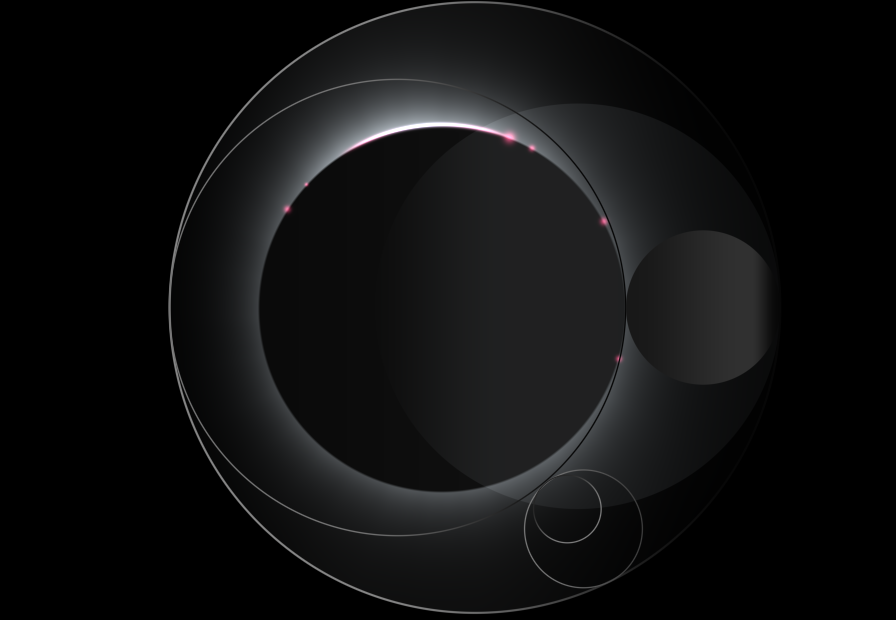
This background is drawn by a Shadertoy shader. Its source:

```glsl
const vec2 MOON = vec2(0.715, 0.502);
const float MOON_RADIUS = 0.2955;
const vec3 SILVER = vec3(0.94, 0.99, 1.03);
const vec3 PINK = vec3(0.85, 0.22, 0.42);
const vec3 LILAC = vec3(0.92, 0.84, 1.0);

// Signed distance to a circle outline, negative inside
float circle(vec2 p, vec2 center, float radius) {
    return length(p - center) - radius;
}

float fillMask(float dist, float pixel) {
    return 1.0 - smoothstep(-0.75 * pixel, 0.75 * pixel, dist);
}

float strokeMask(float dist, float width, float pixel) {
    return fillMask(abs(dist) - 0.5 * width, pixel);
}

float bell(float x, float width) {
    return exp(-x * x / (width * width));
}

// Layered sines that give the corona faint radial streaks
float streaks(float angle, float dist) {
    float sum = 0.0, amplitude = 0.5, frequency = 7.0;
    for (int i = 0; i < 4; i++) {
        sum += amplitude * sin(angle * frequency + dist * 9.0 + float(i) * 1.7);
        amplitude *= 0.55;
        frequency = floor(frequency * 2.1);
    }
    return sum;
}

// Glow outside the limb, strongest at the top
vec3 corona(float angle, float dist) {
    float d = max(dist, 0.0);
    float crown = pow(max(cos(angle - 1.78), 0.0), 4.0);
    float foot = pow(max(cos(angle + 1.3), 0.0), 2.0);
    float inner = (0.19 + 0.42 * crown + 0.05 * foot) * exp(-d / 0.042);
    float outer = (0.045 + 0.07 * crown + 0.02 * foot) * exp(-d / 0.12);
    return SILVER * (inner + outer) * (1.0 + 0.06 * streaks(angle, d));
}

// Thin bright arc and scattered flares along the limb
vec3 prominences(vec2 p, float angle, float dist) {
    const vec2 flares[6] = vec2[6](
        vec2(2.57, 0.0055), vec2(2.40, 0.003), vec2(1.195, 0.009),
        vec2(1.06, 0.005), vec2(0.495, 0.006), vec2(-0.276, 0.005));
    float offset = angle - 1.66;
    float arc = bell(dist - 0.001, 0.0035) * (1.0 - smoothstep(0.28, 0.53, abs(offset)));
    vec3 light = arc * mix(PINK, LILAC, bell(offset, 0.33));
    for (int i = 0; i < 6; i++) {
        vec2 direction = vec2(cos(flares[i].x), sin(flares[i].x));
        float spot = length(p - MOON - direction * (MOON_RADIUS + 0.001));
        light += 0.75 * PINK * bell(spot, flares[i].y);
    }
    return light;
}

void mainImage(out vec4 fragColor, in vec2 fragCoord) {
    float pixel = 1.0 / iResolution.y;
    vec2 p = (fragCoord - 0.5 * iResolution.xy) * pixel + vec2(0.7245, 0.5);

    float outer = circle(p, vec2(0.768, 0.504), 0.4925);
    float middle = circle(p, vec2(0.643, 0.504), 0.368);
    float moon = circle(p, MOON, MOON_RADIUS);
    float veil = circle(p, vec2(0.934, 0.506), 0.327);
    float planet = circle(p, vec2(1.136, 0.504), 0.1245);
    float loopLarge = circle(p, vec2(0.943, 0.147), 0.095);
    float loopSmall = circle(p, vec2(0.917, 0.179), 0.0545);
    float angle = atan(p.y - MOON.y, p.x - MOON.x);

    // Outer disc and corona
    float haze = smoothstep(0.26, 0.6, p.x) * (1.0 - smoothstep(0.75, 1.15, p.x));
    vec3 color = vec3(0.042 * haze) + corona(angle, moon);
    color *= fillMask(outer, pixel);

    // Dark moon and its bright limb
    vec3 moonShade = vec3(mix(0.04, 0.06, smoothstep(0.42, 0.85, p.x)));
    color = mix(color, moonShade, fillMask(moon, 2.0 * pixel));
    color += prominences(p, angle, moon);

    // Translucent disc
    float veilRamp = smoothstep(0.58, 0.82, p.x) * mix(1.0, 0.5, smoothstep(0.98, 1.27, p.x));
    color += SILVER * 0.068 * veilRamp * fillMask(veil, pixel);
    color *= 1.0 - 0.2 * fillMask(loopLarge, pixel);

    // Outlines that fade toward the right
    float outerTone = mix(0.52, 0.025, smoothstep(0.6, 1.2, p.x));
    float middleTone = mix(0.46, 0.02, smoothstep(0.55, 0.95, p.x));
    float largeTone = mix(0.48, 0.25, smoothstep(0.86, 1.04, p.x));
    float smallTone = mix(0.15, 0.5, smoothstep(-0.06, 0.04, p.x - 0.917 - (p.y - 0.179)));
    color = mix(color, vec3(outerTone), strokeMask(outer, 0.0034, pixel));
    color = mix(color, vec3(middleTone), strokeMask(middle, 0.0022, pixel));
    color = mix(color, vec3(largeTone), strokeMask(loopLarge, 0.002, pixel));
    color = mix(color, vec3(smallTone), strokeMask(loopSmall, 0.002, pixel));

    // Small shaded disc
    float planetTone = mix(0.095, 0.19, smoothstep(1.02, 1.21, p.x));
    planetTone *= 1.0 - 0.85 * smoothstep(1.212, 1.258, p.x);
    color = mix(color, vec3(planetTone), fillMask(planet, pixel));

    fragColor = vec4(clamp(color, 0.0, 1.0), 1.0);
}
```
